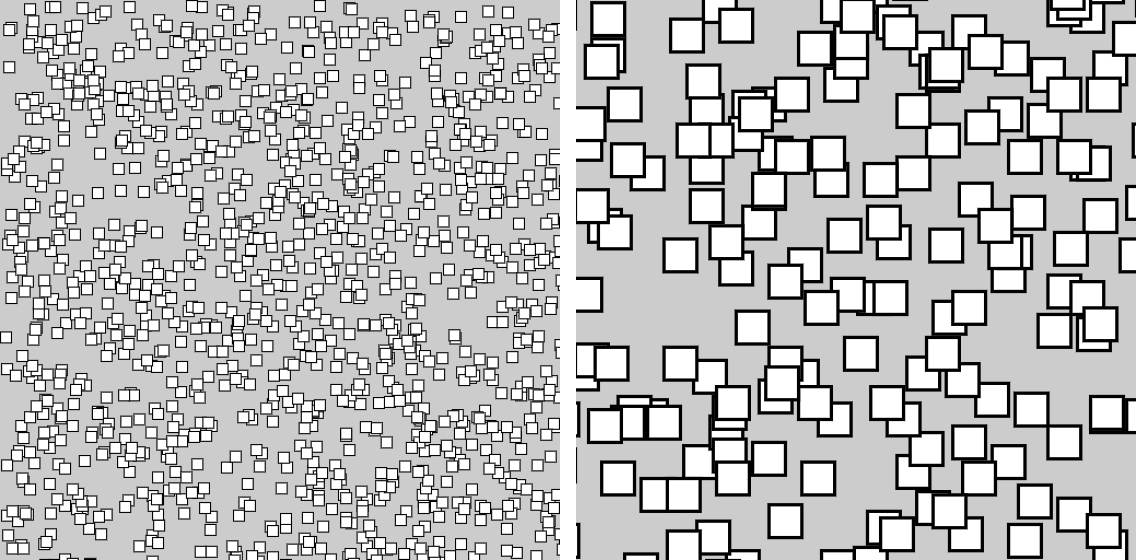
Left, the full canvas; right, a detail of the centre.
Write a WebGL 2 fragment shader that draws this pattern.

```glsl
#version 300 es
precision highp float;
// Small white squares with thin black outlines, strewn evenly at random over grey.
// Each layer is a grid whose cells may hold one square at a random place;
// the layers are painted in order, so that later squares overlap earlier ones.

uniform vec2 u_resolution;
out vec4 fragColor;

const vec3 GROUND_COLOR = vec3(0.8);
const vec3 FILL_COLOR = vec3(1.0);
const vec3 OUTLINE_COLOR = vec3(0.0);

const float UNIT = 1.0 / 512.0;          // placement step, in canvas heights
const float SQUARE_SIZE = 11.0 * UNIT;   // outer side, must stay below one cell
const float OUTLINE_WIDTH = 1.0 * UNIT;
const float CELLS = 32.0;                // grid cells per canvas height
const int LAYERS = 8;
const float PRESENCE = 0.158;            // chance that a cell of a layer is filled

// Sine hash: three random values in 0..1 for a cell and layer.
vec3 hash3(vec3 seed) {
    vec3 mixed = vec3(dot(seed, vec3(127.1, 311.7, 74.7)),
                      dot(seed, vec3(269.5, 183.3, 246.1)),
                      dot(seed, vec3(113.5, 271.9, 124.6)));
    return fract(sin(mixed) * 43758.5453);
}

// Signed distance to an upright square, negative inside.
float squareDistance(vec2 offset, float halfSide) {
    vec2 d = abs(offset) - halfSide;
    return max(d.x, d.y);
}

// Share of a pixel that lies inside the edge at the given distance.
float coverage(float dist, float pixel) {
    return clamp(0.5 - dist / pixel, 0.0, 1.0);
}

// Paints one outlined square over the colour below it.
vec3 paintSquare(vec3 below, vec2 offset, float pixel) {
    float dist = squareDistance(offset, 0.5 * SQUARE_SIZE);
    float inner = coverage(dist + OUTLINE_WIDTH, pixel);
    vec3 square = mix(OUTLINE_COLOR, FILL_COLOR, inner);
    return mix(below, square, coverage(dist, pixel));
}

void main() {
    // Canvas position measured from the upper left corner.
    float pixel = 1.0 / u_resolution.y;
    vec2 pos = gl_FragCoord.xy * pixel;
    pos.y = 1.0 - pos.y;

    vec2 home = floor(pos * CELLS);
    vec3 color = GROUND_COLOR;

    // A square grows right and down from its corner, so 2 x 2 cells can reach here.
    for (int layer = 0; layer < LAYERS; layer++) {
        for (int i = 0; i < 4; i++) {
            vec2 cell = home - vec2(i % 2, i / 2);
            vec3 random = hash3(vec3(cell, float(layer)) + 1.0);
            bool offCanvas = min(cell.x, cell.y) < 0.0;
            if (offCanvas || random.z > PRESENCE) continue;

            // Snapping corners to the placement step keeps the outlines crisp.
            vec2 corner = floor((cell + random.xy) / CELLS / UNIT) * UNIT;
            color = paintSquare(color, pos - corner - 0.5 * SQUARE_SIZE, pixel);
        }
    }

    fragColor = vec4(color, 1.0);
}
```
